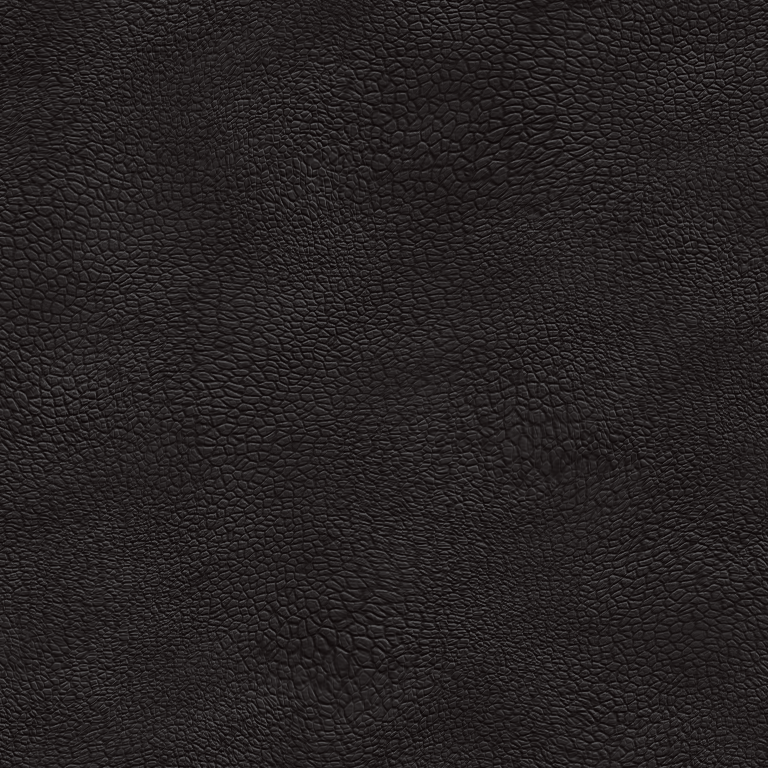
This texture is drawn by a WebGL 2 fragment shader. Its source:

```glsl
#version 300 es
precision highp float;
// Dark leather: wide, flattened grains in two sizes, parted by thin creases.
// Warped cellular noise gives a height field; its slope towards a light
// from above sets the tone, and broad gradient noise varies the hide.

#define GRAIN_CELLS vec2(60.0, 94.0)
#define FINE_RATIO 1.85
#define CREASE_WIDTH 0.36
#define WARP_AMOUNT 0.09
#define PORE_DEPTH 0.28
#define RELIEF 0.9
#define CREASE_SHADE 0.28
#define SLOPE_STEP 0.0012
#define LIGHT_DIR vec2(0.3, 0.95)
#define DARK_TONE vec3(0.090, 0.070, 0.071)
#define LIGHT_TONE vec3(0.250, 0.238, 0.240)

out vec4 fragColor;
uniform vec2 u_resolution;

// Integer hash of a lattice cell, two values in 0..1
vec2 hash2(vec2 cell) {
    uvec2 v = uvec2(ivec2(cell)) * 1664525u + 1013904223u;
    v.x += v.y * 1664525u;
    v.y += v.x * 1664525u;
    v ^= v >> 16u;
    v.x += v.y * 1664525u;
    v.y += v.x * 1664525u;
    v ^= v >> 16u;
    return vec2(v & 65535u) / 65535.0;
}

float cornerSlope(vec2 cell, vec2 offset) {
    float angle = 6.28318 * hash2(cell).x;
    return dot(vec2(cos(angle), sin(angle)), offset);
}

float gradientNoise(vec2 p) {
    vec2 i = floor(p), f = p - i;
    vec2 s = f * f * f * (f * (f * 6.0 - 15.0) + 10.0);
    vec2 x = vec2(1.0, 0.0);
    float low = mix(cornerSlope(i, f), cornerSlope(i + x, f - x), s.x);
    float high = mix(cornerSlope(i + x.yx, f - x.yx), cornerSlope(i + x.xx, f - x.xx), s.x);
    return mix(low, high, s.y);
}

// Rounded cells: 0 in the creases, 1 on top of each grain
float grains(vec2 p) {
    vec2 i = floor(p), f = p - i;
    float nearest = 8.0, second = 8.0;
    for (int y = -1; y <= 1; y++) {
        for (int x = -1; x <= 1; x++) {
            vec2 cell = vec2(x, y);
            vec2 d = cell + 0.08 + 0.84 * hash2(i + cell) - f;
            float dist = dot(d, d);
            second = min(second, max(nearest, dist));
            nearest = min(nearest, dist);
        }
    }
    return smoothstep(0.0, CREASE_WIDTH, sqrt(second) - sqrt(nearest));
}

// Bends the grain rows broadly and roughens the crease lines
vec2 warp(vec2 p) {
    vec2 broad = vec2(gradientNoise(p * 3.5 + 11.0), gradientNoise(p * 3.5 + 47.0));
    vec2 small = vec2(gradientNoise(p * 38.0 + 5.0), gradientNoise(p * 38.0 + 83.0));
    return p + WARP_AMOUNT * broad + 0.005 * small;
}

// x: full relief height, y: height of the large grains alone
vec2 hideHeight(vec2 p, float fineness) {
    vec2 q = warp(p) * GRAIN_CELLS;
    float large = grains(q);
    float fine = grains(q * FINE_RATIO + 31.7);
    float pores = gradientNoise(p * vec2(190.0, 250.0));
    float height = mix(0.95, 0.5, fineness) * large + mix(0.25, 0.7, fineness) * fine;
    return vec2(height + PORE_DEPTH * pores, large);
}

void main() {
    vec2 p = gl_FragCoord.xy / min(u_resolution.x, u_resolution.y);

    // Patches of finer grain and of stronger or flatter relief
    float fineness = smoothstep(-0.35, 0.45, gradientNoise(p * 4.0 + 19.0));
    float strength = 1.0 + 0.7 * gradientNoise(p * vec2(6.0, 9.0) + 61.0);

    // Slope towards the light
    vec2 lightStep = SLOPE_STEP * LIGHT_DIR;
    vec2 behind = hideHeight(p - lightStep, fineness);
    vec2 ahead = hideHeight(p + lightStep, fineness);
    float shade = RELIEF * strength * (behind.x - ahead.x);

    // Shadow inside creases, balanced by slightly lighter grain tops
    shade += CREASE_SHADE * (0.5 * (behind.y + ahead.y) - 0.65);

    // Soft folds and slow changes of sheen
    vec2 fold = vec2(p.x + 0.5 * p.y, p.y - 0.35 * p.x);
    shade += 0.16 * gradientNoise(fold * vec2(7.0, 18.0) + 7.0);
    shade += 0.12 * gradientNoise(p * 2.5 + 29.0);

    float tone = 0.86 * exp(clamp(shade, -1.0, 0.85)) - 0.56;
    fragColor = vec4(mix(DARK_TONE, LIGHT_TONE, tone), 1.0);
}
```
